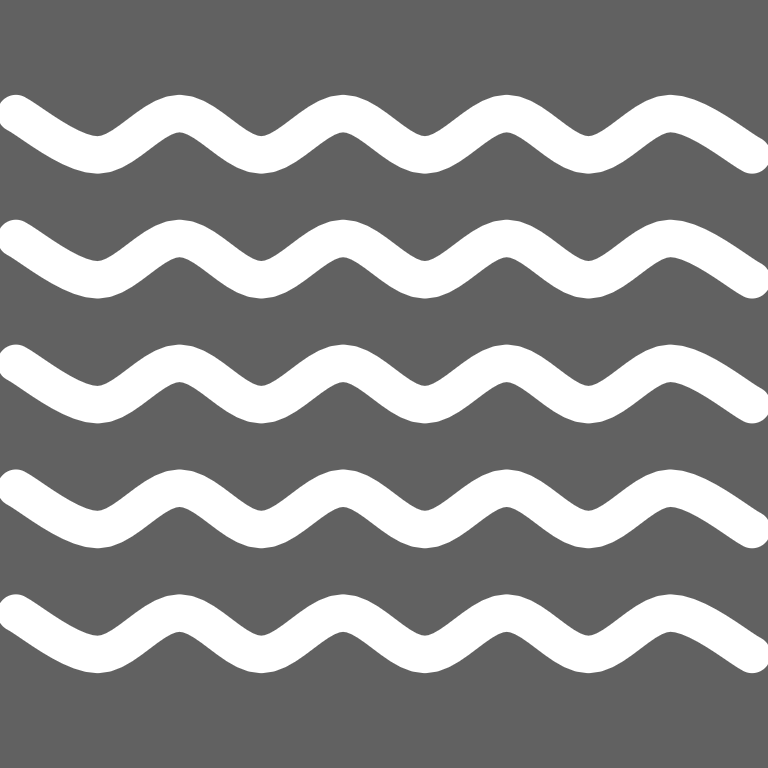
This pattern is drawn by a Shadertoy shader. Its source:

```glsl
// Five rows of thick white wavy strokes with round ends on a plain grey ground.
// Each wave is a Catmull-Rom spline through alternating high and low knots,
// drawn as a distance to short chords and repeated down the canvas.

#define ROWS 5.0
#define ROW_PITCH 0.1626
#define SPANS 9
#define SPAN_WIDTH 0.1065
#define AMPLITUDE 0.0270
#define HALF_STROKE 0.0243
#define CHORDS 10
#define GROUND vec3(0.38)
#define STROKE vec3(1.0)

// Knot of the wave, centred on the origin; the end knots repeat outwards.
vec2 knot(int i) {
    i = clamp(i, 0, SPANS);
    float side = (i % 2 == 0) ? 1.0 : -1.0;
    return vec2((float(i) - 0.5 * float(SPANS)) * SPAN_WIDTH, side * AMPLITUDE);
}

vec2 catmullRom(vec2 a, vec2 b, vec2 c, vec2 d, float t) {
    vec2 linear = c - a;
    vec2 square = 2.0 * a - 5.0 * b + 4.0 * c - d;
    vec2 cube = 3.0 * (b - c) + d - a;
    return b + 0.5 * t * (linear + t * (square + t * cube));
}

float segmentDistance(vec2 p, vec2 a, vec2 b) {
    vec2 pa = p - a, ba = b - a;
    return length(pa - ba * clamp(dot(pa, ba) / dot(ba, ba), 0.0, 1.0));
}

// Distance to the centre line of one wave.
float waveDistance(vec2 p) {
    float nearest = 1e5;
    for (int i = 0; i < SPANS; i++) {
        vec2 a = knot(i - 1), b = knot(i), c = knot(i + 1), d = knot(i + 2);
        vec2 from = b;
        for (int j = 1; j <= CHORDS; j++) {
            vec2 to = catmullRom(a, b, c, d, float(j) / float(CHORDS));
            nearest = min(nearest, segmentDistance(p, from, to));
            from = to;
        }
    }
    return nearest;
}

void mainImage(out vec4 fragColor, in vec2 fragCoord) {
    vec2 p = (fragCoord - 0.5 * iResolution.xy) / iResolution.y;

    // Fold the canvas onto the nearest row.
    float lastRow = 0.5 * (ROWS - 1.0);
    p.y -= ROW_PITCH * clamp(round(p.y / ROW_PITCH), -lastRow, lastRow);

    // Stroke with an edge one pixel wide.
    float edge = waveDistance(p) - HALF_STROKE;
    float cover = clamp(0.5 - edge * iResolution.y, 0.0, 1.0);
    fragColor = vec4(mix(GROUND, STROKE, cover), 1.0);
}
```
